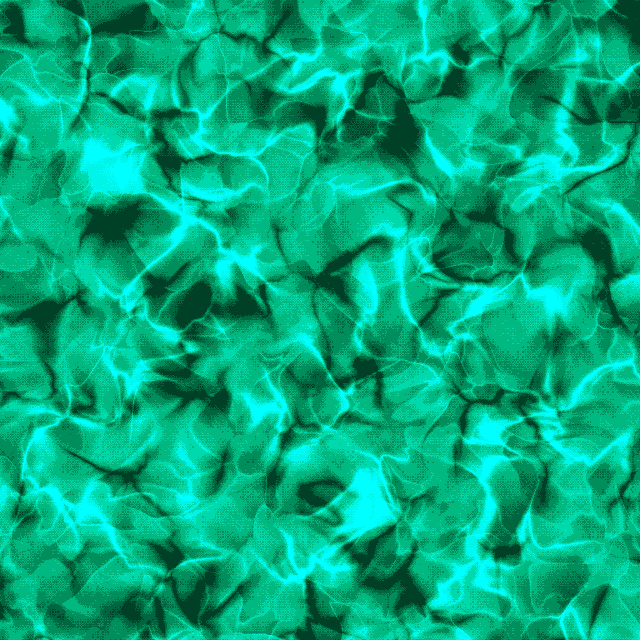
This texture is drawn by a Shadertoy shader. Its source:

```glsl
// Crumpled emerald membrane: glowing cyan veins and dark creases over soft folds.
// Three warped cellular layers give veins, creases and tilted facets; gradient
// noise adds shading, and a green ramp is applied with a fine ordered dither.

const float VEIN_SCALE = 9.0;      // cells across the canvas
const float CREASE_SCALE = 8.5;
const float WRINKLE_SCALE = 16.0;
const float VEIN_WIDTH = 0.135;    // falloff in cell units
const float CREASE_WIDTH = 0.175;
const float WRINKLE_WIDTH = 0.10;
const float VEIN_GLOW = 3.3;       // strengths in ramp steps
const float CREASE_DEPTH = 3.5;
const float WRINKLE_GLOW = 1.3;
const float BASE_TONE = 2.8;
const float HIGHLIGHT_KNEE = 3.2;  // broad shading is compressed above this
const float DITHER_GRID = 512.0;   // dither dots across the canvas
const float DITHER_JITTER = 0.3;   // share of random grain in the dither

const vec3 RAMP[7] = vec3[7](
    vec3(0.0, 0.25, 0.15), vec3(0.0, 0.40, 0.25), vec3(0.0, 0.56, 0.36),
    vec3(0.0, 0.72, 0.50), vec3(0.0, 0.85, 0.67), vec3(0.0, 0.96, 0.91),
    vec3(0.0, 1.0, 1.0));

vec2 hash2(vec2 p) {
    vec3 q = fract(p.xyx * vec3(0.1031, 0.1030, 0.0973));
    q += dot(q, q.yzx + 33.33);
    return fract((q.xx + q.yz) * q.zy);
}

vec2 randomDir(vec2 cell) {
    float angle = 6.2832 * hash2(cell + 71.0).x;
    return vec2(cos(angle), sin(angle));
}

// Gradient noise, roughly -0.6 to 0.6
float noise(vec2 p) {
    vec2 i = floor(p), f = p - i;
    vec2 u = f * f * f * (f * (f * 6.0 - 15.0) + 10.0);
    vec2 x = vec2(1.0, 0.0), y = vec2(0.0, 1.0);
    float low = mix(dot(randomDir(i), f), dot(randomDir(i + x), f - x), u.x);
    float high = mix(dot(randomDir(i + y), f - y),
                     dot(randomDir(i + 1.0), f - 1.0), u.x);
    return mix(low, high, u.y);
}

vec2 noise2(vec2 p) {
    return vec2(noise(p), noise(p + vec2(37.3, 91.7)));
}

// Bends straight cell borders into ragged curls
vec2 warp(vec2 p, float seed) {
    p += 0.08 * noise2(p * 7.0 + seed);
    p += 0.040 * noise2(p * 17.0 + seed * 2.0);
    return p + 0.012 * noise2(p * 43.0 + seed * 3.0);
}

// Cellular noise: x = border gap (F2 - F1), y = randomly tilted facet shade
vec2 cells(vec2 p) {
    vec2 home = floor(p), nearestOffset = vec2(0.0), nearestCell = home;
    float first = 9.0, second = 9.0;
    for (int y = -1; y <= 1; y++)
    for (int x = -1; x <= 1; x++) {
        vec2 cell = home + vec2(x, y);
        vec2 offset = cell + hash2(cell) - p;
        float d = length(offset);
        if (d < first) {
            second = first;
            first = d;
            nearestOffset = offset;
            nearestCell = cell;
        } else second = min(second, d);
    }
    float gap = second - first;
    float facet = dot(nearestOffset, randomDir(nearestCell + 13.0));
    return vec2(gap, facet * smoothstep(0.0, 0.06, gap));
}

// Line profile with a full core and a firm edge
float line(float gap, float width) {
    return exp(-pow(gap / width, 1.5));
}

// Slow mask that lets lines fade in and out
float fade(vec2 p, float bias) {
    return smoothstep(-0.25, 0.25, noise(p) + bias);
}

float bayer2(vec2 a) {
    a = floor(a);
    return fract(a.x * 0.5 + a.y * a.y * 0.75);
}

float bayer4(vec2 a) {
    return bayer2(a * 0.5) * 0.25 + bayer2(a) + 0.03125;
}

void mainImage(out vec4 fragColor, in vec2 fragCoord) {
    vec2 uv = fragCoord / iResolution.y;

    // Cellular layers
    vec2 vein = cells(warp(uv, 3.0) * VEIN_SCALE + 20.0);
    vec2 crease = cells(warp(uv, 17.0) * CREASE_SCALE + 50.0);
    vec2 wrinkle = cells(warp(uv, 29.0) * WRINKLE_SCALE + 80.0);

    // Soft folded shading, with broad highlights held back
    vec2 p = warp(uv, 41.0);
    float tone = BASE_TONE + 1.9 * noise(p * 8.0 + 5.0);
    tone += 1.8 * (0.18 - abs(noise(p * 13.0 + 60.0)));
    tone += 1.6 * vein.y + 0.8 * crease.y + 1.3 * wrinkle.y;
    tone -= 0.5 * max(tone - HIGHLIGHT_KNEE, 0.0);

    // Dark creases, then glowing veins
    tone -= CREASE_DEPTH * line(crease.x, CREASE_WIDTH) * fade(uv * 9.0 + 11.0, 0.0);
    tone += WRINKLE_GLOW * line(wrinkle.x, WRINKLE_WIDTH) * fade(uv * 9.0 + 47.0, 0.0);
    tone += VEIN_GLOW * line(vein.x, VEIN_WIDTH) * fade(uv * 7.0 + 33.0, 0.03);

    // Dither between neighbouring ramp colours
    vec2 dot2 = floor(uv * DITHER_GRID);
    float dither = mix(bayer4(dot2), hash2(dot2).x, DITHER_JITTER);
    int stop = int(clamp(floor(tone + dither), 0.0, 6.0));
    fragColor = vec4(RAMP[stop], 1.0);
}
```
